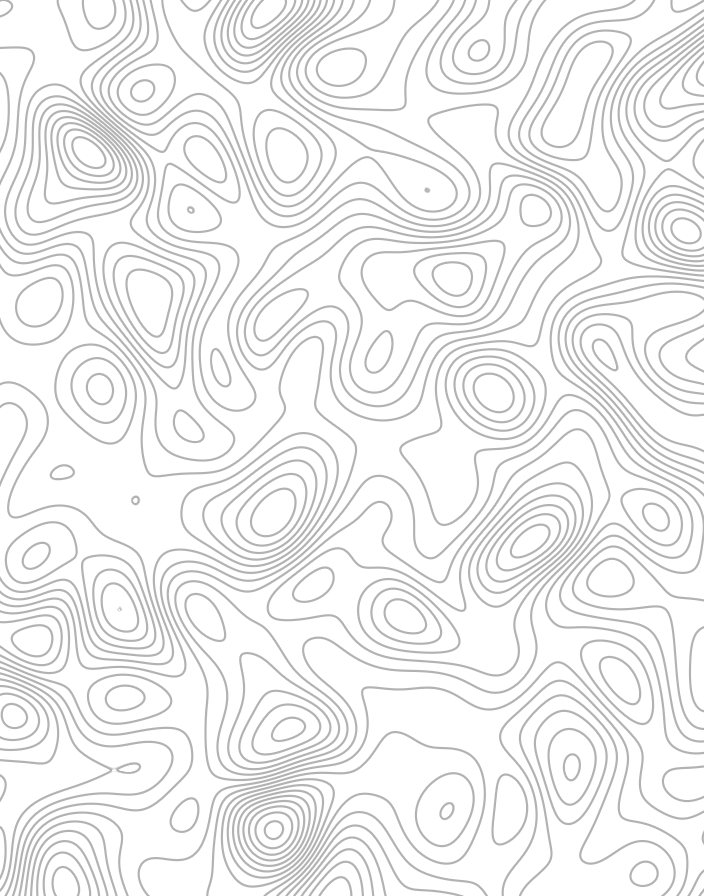
This pattern is drawn by a WebGL 1 fragment shader. Its source:

```glsl
precision highp float;
// Topographic contour map: thin grey level lines on white paper.
// The terrain is cellular noise: every grid cell holds one jittered hill or
// hollow, and their smooth bumps add up to a height field cut at even levels.

uniform vec2 u_resolution;

#define CELLS 10.4          // terrain cells across the canvas width
#define LEVELS 5.5          // contour levels per unit of height
#define LINE_WIDTH 0.0031   // stroke width, in canvas widths
#define WARP 0.13           // bend of the terrain, in cells
#define SLOPE_STEP 0.0005   // sampling step for the slope, in canvas widths
#define SEED vec2(17.0, 43.0)
#define PAPER vec3(1.0)
#define INK vec3(0.70)

// Three random values in 0..1 for a cell.
vec3 hash3(vec2 cell) {
  vec3 q = fract(cell.xyx * vec3(0.1031, 0.1030, 0.0973));
  q += dot(q, q.yxz + 33.33);
  return fract((q.xxy + q.yzz) * q.zyx);
}

// Smooth bump of radius two cells, close to a Gaussian.
float bump(vec2 offset) {
  float w = max(0.0, 1.0 - dot(offset, offset) * 0.25);
  w *= w;
  w *= w;
  return w * w;
}

// Layered sines that make the slopes slightly uneven.
vec2 warp(vec2 q) {
  vec2 broad = sin(q.yx * 1.7 + vec2(0.4, 2.1));
  vec2 fine = sin(q.yx * 2.9 + q * 1.3 + vec2(3.7, 1.2));
  return q + WARP * (broad + 0.5 * fine);
}

// Terrain height, measured in contour levels.
float terrain(vec2 p) {
  vec2 q = warp(p * CELLS) + SEED;
  vec2 home = floor(q);
  float height = 0.0;
  for (int y = -2; y <= 2; y++) {
    for (int x = -2; x <= 2; x++) {
      vec2 cell = home + vec2(float(x), float(y));
      vec3 rnd = hash3(cell);
      height += (rnd.z * 2.0 - 1.0) * bump(q - cell - rnd.xy);
    }
  }
  return height * LEVELS;
}

void main() {
  vec2 p = gl_FragCoord.xy / u_resolution.x;
  float pixel = 1.0 / u_resolution.x;

  // Height and slope give the distance to the nearest contour.
  float height = terrain(p);
  vec2 slope = vec2(terrain(p + vec2(SLOPE_STEP, 0.0)),
                    terrain(p + vec2(0.0, SLOPE_STEP))) - height;
  float steepness = max(length(slope) / SLOPE_STEP, 0.001);
  float toLevel = abs(fract(height) - 0.5);
  float dist = toLevel / steepness;

  // Stroke with an edge one pixel wide.
  float ink = clamp(0.5 + (0.5 * LINE_WIDTH - dist) / pixel, 0.0, 1.0);
  gl_FragColor = vec4(mix(PAPER, INK, ink), 1.0);
}
```
